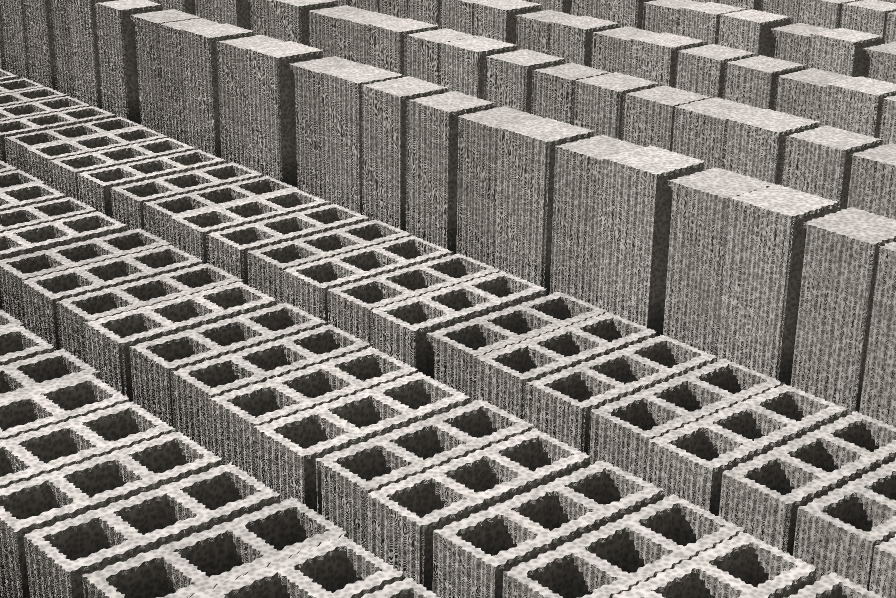
Reproduce this pattern procedurally as a Shadertoy shader.

```glsl
// Rows of hollow concrete blocks in front of rows of tall solid blocks, in sunlight.
// Each view ray is marched through a height field laid out in (along row, across rows),
// then the face it strikes is shaded with sun, shadow and cellular concrete grain.

float hash(vec2 p) {
    return fract(sin(dot(p, vec2(127.1, 311.7))) * 43758.55);
}

// Distance to the nearest scattered grain
float cellular(vec2 p) {
    vec2 cell = floor(p);
    float nearest = 2.0;
    for (int y = -1; y <= 1; y++)
    for (int x = -1; x <= 1; x++) {
        vec2 c = cell + vec2(x, y);
        vec2 grain = c + vec2(hash(c), hash(c + 37.3));
        nearest = min(nearest, distance(p, grain));
    }
    return nearest;
}

// Height of the field, and a random number for the block found there
vec2 block(vec2 p) {
    // Crumbled edges
    p += vec2(0.012, 0.004) * (sin(p.yx * vec2(53.0, 41.0)) + sin(p.yx * vec2(131.0, 89.0) + p * 19.0));

    bool tall = p.y > 1.2;
    float row = floor(tall ? (p.y - 1.2) / 1.21 : (p.y + 0.12) / 1.25);
    float along = tall ? p.x / 1.1 + 0.37 * row : p.x + 0.25 * row * (row + 1.0);
    float index = floor(along);
    float f = along - index;
    float rnd = hash(vec2(index, row + (tall ? 20.0 : 0.0)));
    float t = p.y - row * (tall ? 1.21 : 1.25) - (tall ? 1.33 : 0.0) + (rnd - 0.5) * 0.09;

    float depth = tall ? 0.4 : 0.96;
    float width = 0.96 - 0.07 * fract(rnd * 7.3);
    bool solid = t > 0.0 && t < depth && f < width;

    // Three cavities along each hollow block
    float cavity = (t - 0.05) / 0.31;
    bool hole = !tall && f > 0.17 && f < width - 0.17
        && cavity > 0.0 && cavity < 3.0 && fract(cavity) < 0.79;

    float top = tall ? 0.68 + 0.06 * rnd : 0.03 * (rnd - 0.5);
    return vec2(solid && !hole ? top : -0.47, rnd);
}

// Perspective: where the view ray through q crosses the level z
vec3 crossing(vec2 q, float z) {
    mat2 axes = mat2(vec2(29.8, 9.95) + 0.0346 * q, vec2(155.2, -18.9) - 0.0757 * q);
    vec2 offset = q * (1.0 - 0.0446 * z) - vec2(360.0 - 15.2 * z, 285.0 - 158.8 * z);
    return vec3(inverse(axes) * offset, z);
}

float sunlight(vec3 p) {
    for (int i = 1; i <= 24; i++) {
        vec3 s = p + vec3(-1.49, -0.316, 0.6) * 0.035 * float(i);
        if (s.z < block(s.xy).x) return 0.0;
    }
    return 1.0;
}

vec3 render(vec2 q) {
    // Rays that come down in front of the tall rows may start lower
    vec3 start = crossing(q, 0.06);
    if (start.y > 1.2) start = crossing(q, 0.76);
    vec3 end = crossing(q, -0.48);

    vec3 before = start, hit = end;
    for (int i = 1; i <= 140; i++) {
        hit = mix(start, end, float(i) / 140.0);
        if (hit.z < block(hit.xy).x) break;
        before = hit;
    }
    for (int i = 0; i < 6; i++) {
        vec3 middle = 0.5 * (before + hit);
        if (middle.z < block(middle.xy).x) hit = middle;
        else before = middle;
    }

    // Which face was struck: top, lit end, or shaded long side
    bool isTop = block(before.xy).x >= hit.z;
    bool isEnd = !isTop && block(vec2(before.x, hit.y)).x >= hit.z;
    vec3 size = hit * vec3(66.0, 166.0, 159.0);
    vec2 surface = isTop ? size.xy : isEnd ? size.xz : size.yz;
    float rnd = block(hit.xy).y;

    float shade = 0.25 * exp(3.0 * min(hit.z, 0.0));
    if (isTop || isEnd) {
        float sun = sunlight(before + (isTop ? vec3(0.0, 0.0, 0.01) : vec3(0.0, -0.01, 0.0)));
        float shadow = 0.38 * exp(3.5 * min(hit.z, 0.0));
        shade = (isTop ? 0.85 : 0.64) * mix(shadow, 1.0, sun);
    }

    // Pores, stains and tone of each block
    float pores = smoothstep(0.08, 0.65, cellular(surface / 4.5 + rnd * 50.0));
    float stains = cellular(surface / 17.0 + rnd * 90.0);
    shade *= mix(isTop ? 0.87 : 0.74, 1.08, pores);
    shade *= 1.06 - 0.14 * stains + 0.12 * (rnd - 0.5);
    return shade * mix(vec3(1.0, 0.93, 0.83), vec3(1.0, 0.967, 0.94), clamp(shade * 1.4, 0.0, 1.0));
}

void mainImage(out vec4 fragColor, in vec2 fragCoord) {
    vec3 color = vec3(0.0);
    for (int i = 0; i < 4; i++) {
        vec2 sub = vec2(i % 2, i / 2) * 0.5 - 0.25;
        vec2 uv = (fragCoord + sub) / iResolution.xy;
        color += render(vec2(uv.x, 1.0 - uv.y) * vec2(768.0, 512.0));
    }
    fragColor = vec4(color / 4.0, 1.0);
}
```
